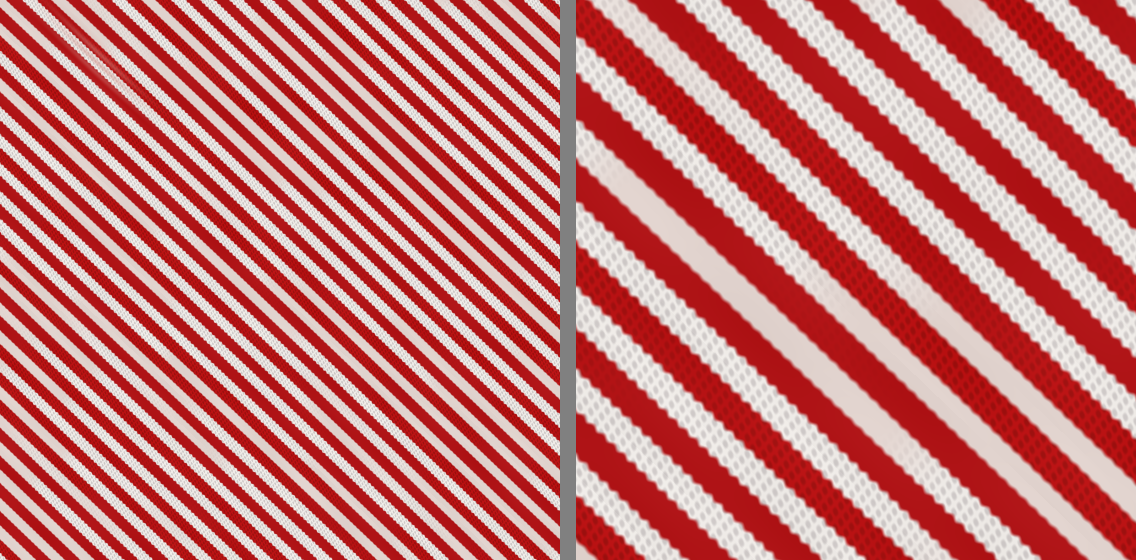
Left: the whole. Right: its middle third, enlarged.
This pattern is drawn by a three.js fragment shader. Its source:

```glsl
// Diagonal red and white woven candy stripes with smooth patches and a faint scuff.
varying vec2 vUv;

const float TAU = 6.2831853;
const vec2 REPEATS = vec2(19.0, 20.0);   // stripes across and down
const float RED_SHARE = 0.51;            // red part of each stripe pair
const float WIDTH_JITTER = 0.035;        // variation in width between stripes
const float EDGE_SOFT = 0.0016;          // half width of the edge blur
const float TOOTH = 0.0008;              // depth of the thread teeth on edges
const float THREADS = 150.0;             // threads per canvas width
const vec2 SCUFF_CENTER = vec2(0.175, 0.89);
const vec2 SCUFF_SIZE = vec2(0.105, 0.022);

const vec3 RED_SMOOTH = vec3(0.685, 0.075, 0.085);
const vec3 RED_THREAD = vec3(0.730, 0.070, 0.075);
const vec3 RED_GAP = vec3(0.560, 0.060, 0.050);
const vec3 CREAM = vec3(0.880, 0.825, 0.805);
const vec3 WHITE_THREAD = vec3(0.935, 0.920, 0.905);
const vec3 WHITE_GAP = vec3(0.740, 0.715, 0.715);
const vec3 SCUFF_PINK = vec3(0.840, 0.600, 0.570);

float hash(float n) {
  return fract(sin(n * 127.1 + 3.7) * 4375.85);
}

// Long patches along one band: 0 is smooth cloth, 1 is visible weave.
float wovenAmount(float along, float band, float bias) {
  float h = hash(band);
  float wave = sin(along * 5.0 + h * TAU) + 0.5 * sin(along * 13.0 + h * 41.0);
  return smoothstep(-0.25, 0.25, wave + bias + 1.2 * (hash(band + 51.0) - 0.5));
}

// Dark gaps between staggered threads.
float threadGap(vec2 p) {
  vec2 w = TAU * THREADS * p * vec2(0.5, 0.7);
  float drift = 0.5 * sin(p.x * 37.0 + p.y * 23.0);
  return smoothstep(0.1, 0.95, abs(sin(w.x + drift) * sin(w.y + w.x * 0.5)));
}

void main() {
  // Stripe frame: x along the stripes, y across them.
  vec2 normal = normalize(REPEATS);
  vec2 p = vec2(dot(vUv, vec2(normal.y, -normal.x)), dot(vUv, normal));
  float density = length(REPEATS);
  float phase = p.y * density + 0.04 * sin(p.x * 4.0 + p.y * 7.0);

  // Separate numbers for the red and the white bands.
  float redBand = floor(phase);
  float whiteBand = floor(phase + 0.5) + 200.0;
  float redWoven = wovenAmount(p.x, redBand, -0.25);
  float whiteWoven = wovenAmount(p.x, whiteBand, 0.2);

  // Cloth colours.
  float gap = threadGap(p);
  vec3 red = mix(RED_SMOOTH, mix(RED_THREAD, RED_GAP, gap * 0.7), redWoven);
  vec3 white = mix(CREAM, mix(WHITE_THREAD, WHITE_GAP, gap * 0.65), whiteWoven);
  float shade = 0.012 * sin(p.x * 31.0 + hash(redBand) * TAU) * sin(p.y * 90.0);

  // Signed distance to the red edge, roughened by the threads.
  float halfWidth = 0.5 * RED_SHARE + WIDTH_JITTER * (hash(redBand + 9.0) - 0.5);
  float dist = (abs(fract(phase) - 0.5) - halfWidth) / density;
  dist += TOOTH * sin(TAU * THREADS * 0.8 * p.x) * mix(0.4, 1.0, whiteWoven);
  vec3 color = mix(red, white, smoothstep(-EDGE_SOFT, EDGE_SOFT, dist)) + shade;

  // Pale streaky scuff running along the stripes.
  vec2 offset = vUv - SCUFF_CENTER;
  vec2 q = vec2(dot(offset, vec2(normal.y, -normal.x)), dot(offset, normal)) / SCUFF_SIZE;
  float streak = 0.5 + 0.5 * sin(p.y * 420.0 + 1.5 * sin(p.x * 9.0));
  float scuff = exp(-dot(q, q)) * streak * 0.55;
  color = mix(color, SCUFF_PINK, scuff);

  gl_FragColor = vec4(color, 1.0);
}
```
